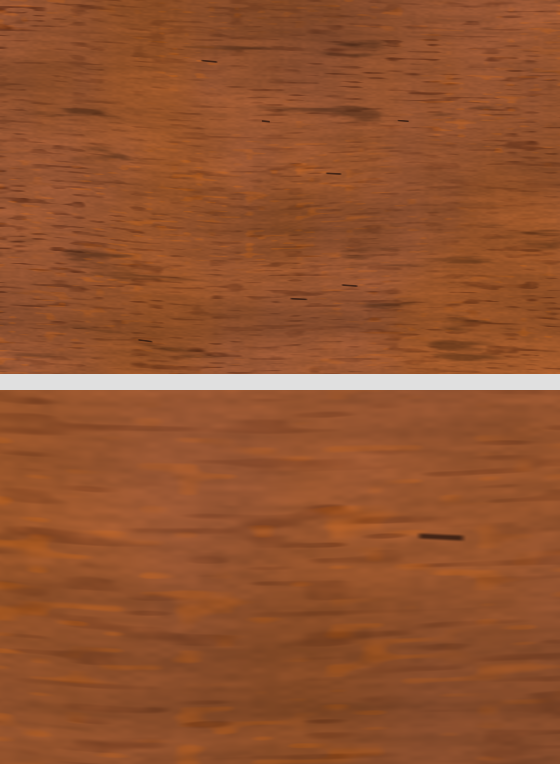
Top, the full canvas; bottom, a detail of the centre.
A WebGL 1 fragment shader for this texture:

```glsl
precision highp float;
// Reddish brown hardwood with fine, nearly horizontal grain.
// Stretched value noise gives broad tone bands, fibres and short dark pores;
// a sparse jittered grid adds a few tapered, almost black flecks.

uniform vec2 u_resolution;

float hash(vec2 p) {
  return fract(sin(dot(p, vec2(127.1, 311.7))) * 43758.5453);
}

float noise(vec2 p) {
  vec2 i = floor(p), f = fract(p);
  f = f * f * (3.0 - 2.0 * f);
  return mix(mix(hash(i), hash(i + vec2(1.0, 0.0)), f.x),
             mix(hash(i + vec2(0.0, 1.0)), hash(i + vec2(1.0, 1.0)), f.x), f.y);
}

float fbm(vec2 p) {
  float sum = 0.0, amp = 0.5;
  for (int i = 0; i < 4; i++) {
    sum += amp * noise(p);
    p = p * 2.03 + vec2(17.3, 9.1);
    amp *= 0.5;
  }
  return sum / 0.9375;
}

// Short tapered flecks, one per chosen cell of a jittered grid
float flecks(vec2 p) {
  vec2 grid = vec2(6.0, 15.0);
  vec2 cell = floor(p * grid);
  float ink = 0.0;
  for (int j = -1; j <= 1; j++) {
    for (int i = -1; i <= 1; i++) {
      vec2 id = cell + vec2(float(i), float(j));
      vec2 centre = (id + 0.2 + 0.6 * vec2(hash(id + 3.7), hash(id + 8.2))) / grid;
      vec2 d = p - centre;
      float halfLength = mix(0.012, 0.03, hash(id + 5.5));
      float taper = 1.0 - d.x * d.x / (halfLength * halfLength);
      float body = 1.0 - smoothstep(0.0005, 0.0038, abs(d.y + 0.08 * d.x));
      ink = max(ink, step(0.93, hash(id + 1.3)) * body * smoothstep(0.0, 0.6, taper));
    }
  }
  return ink;
}

void main() {
  vec2 p = gl_FragCoord.xy / u_resolution.y;

  // Gentle slope and waviness of the fibres
  vec2 g = p;
  g.y += 0.018 * p.x + 0.035 * (noise(p * vec2(1.6, 2.2) + 4.0) - 0.5);
  g.y += 0.005 * (noise(p * vec2(8.0, 14.0)) - 0.5);

  // Broad tone and hue changes
  float bands = fbm(g * vec2(1.3, 7.0) + 21.0) - 0.5;
  float clouds = fbm(p * vec2(2.6, 3.0) + 40.0) - 0.5;
  float rosy = smoothstep(0.35, 0.7, fbm(p * vec2(2.2, 1.2) + 63.0));
  vec3 color = mix(vec3(0.595, 0.328, 0.158), vec3(0.572, 0.325, 0.200), rosy);
  color *= 1.0 + 0.36 * bands + 0.20 * clouds;

  // Fibres: long soft streaks, finer threads and a trace of grit
  float streaks = noise(g * vec2(5.0, 62.0) + 11.0) - 0.5;
  float threads = noise(g * vec2(17.0, 165.0) + 31.0) - 0.5;
  float grit = noise(g * vec2(85.0, 230.0)) - 0.5;
  color *= 1.0 + 0.07 * streaks + 0.09 * threads + 0.07 * grit;

  // Dark pores, stronger in some zones than in others
  float zone = smoothstep(0.3, 0.7, fbm(g * vec2(2.0, 6.0) + 77.0));
  float pores = smoothstep(0.6, 0.9, noise(g * vec2(19.0, 150.0) + 53.0));
  pores *= 0.4 + 0.6 * noise(g * vec2(45.0, 90.0));
  color *= 1.0 - mix(0.16, 0.40, zone) * pores * vec3(0.8, 1.0, 1.1);

  // Saturated orange glints between the pores
  float glints = smoothstep(0.66, 0.95, noise(g * vec2(30.0, 135.0) + 91.0));
  glints *= smoothstep(0.4, 0.7, fbm(p * vec2(4.0, 6.0) + 15.0));
  color += glints * vec3(0.075, 0.025, -0.03);

  // Smoky stains along the grain, then the blackish flecks
  float stain = smoothstep(0.68, 0.86, fbm(g * vec2(4.0, 26.0) + 35.0));
  color *= 1.0 - 0.28 * stain;
  color = mix(color, vec3(0.17, 0.09, 0.06), 0.8 * flecks(g));

  gl_FragColor = vec4(clamp(color, 0.0, 1.0), 1.0);
}
```
